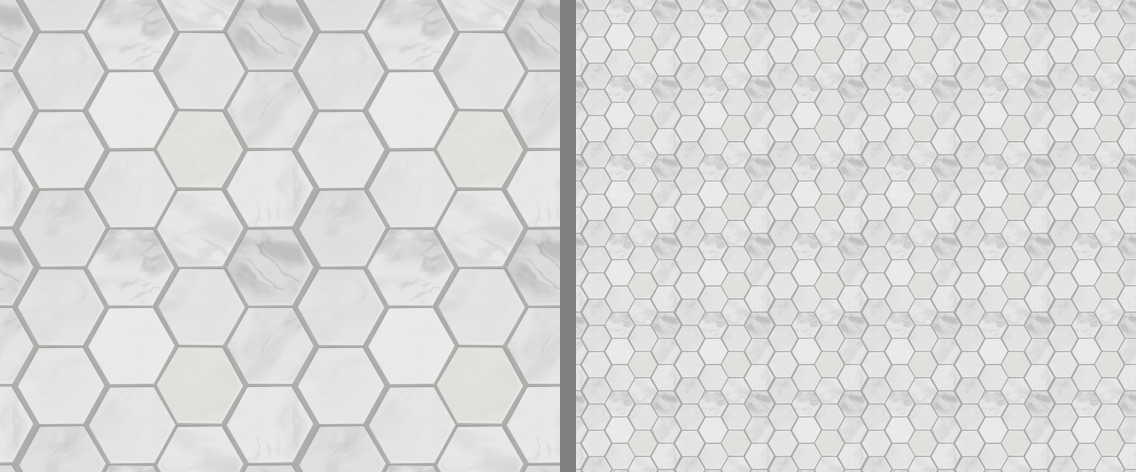
Left: one tile. Right: repeated 3 by 3.
Reproduce this pattern procedurally as a Shadertoy shader.

```glsl
// Honed white marble hexagon tiles with uneven grey grout, eight columns by six rows.

float hash(vec2 p) {
    return fract(sin(dot(p, vec2(127.1, 311.7))) * 43758.5453);
}

float noise(vec2 p) {
    vec2 i = floor(p), f = fract(p);
    f = f * f * (3.0 - 2.0 * f);
    return mix(mix(hash(i), hash(i + vec2(1, 0)), f.x),
               mix(hash(i + vec2(0, 1)), hash(i + vec2(1, 1)), f.x), f.y);
}

float fbm(vec2 p) {
    float sum = 0.0, amp = 0.53;
    for (int i = 0; i < 4; i++) {
        sum += amp * noise(p);
        p = mat2(1.6, 1.2, -1.2, 1.6) * p + 7.3;
        amp *= 0.5;
    }
    return sum;
}

mat2 rotation(float a) {
    return mat2(cos(a), sin(a), -sin(a), cos(a));
}

// Signed distance to a flat-topped tile, inset from its cell to leave the grout
float hexTile(vec2 p) {
    p = abs(p);
    vec2 slant = vec2(8.0 / 9.0, 0.5);
    return max(p.y - 0.482, dot(p, normalize(slant)) - 0.5 * length(slant) + 0.031);
}

// Tone, vein strength and vein angle of the twelve stones, column by column from below
const vec3 stones[12] = vec3[12](
    vec3(0.878, 0.35, 0.7), vec3(0.903, 0.12, 0.2), vec3(0.891, 0.22, 1.1),
    vec3(0.899, 0.18, 0.9), vec3(0.917, 0.03, 1.5), vec3(0.904, 0.75, 0.4),
    vec3(0.908, 0.55, -0.3), vec3(0.882, 0.10, 0.3), vec3(0.892, 0.20, 0.5),
    vec3(0.910, 0.50, 1.6), vec3(0.896, 0.45, 1.0), vec3(0.862, 1.00, -0.6));

vec3 marble(vec2 p, vec2 id) {
    vec3 stone = stones[int(3.0 * id.x + id.y)];
    vec2 seed = id * vec2(17.3, 29.1) + 5.0;
    vec2 q = rotation(-stone.z) * p;
    q += 0.22 * (vec2(fbm(p * 3.0 + seed), fbm(p * 3.0 + seed + 41.0)) - 0.5);

    // Broad clouds, then thin streaks that fade in and out
    float cloud = fbm(q * vec2(1.8, 3.8) + seed);
    float ridge = abs(fbm(q * vec2(1.3, 4.2) + seed + 13.0) - 0.5);
    float streak = (1.0 - smoothstep(0.0, 0.07, ridge))
                 * smoothstep(0.35, 0.7, noise(p * 3.5 + seed + 23.0));
    float tone = stone.x + 0.02 * (fbm(p * 5.0 + seed) - 0.5);
    tone -= stone.y * (0.11 * smoothstep(0.42, 0.8, cloud) + 0.085 * streak);

    // The middle row of the even columns is slightly creamy
    float warm = id.y == 1.0 && mod(id.x, 2.0) == 0.0 ? 0.4 + 0.3 * id.x : 0.0;
    return tone + mix(vec3(-0.002, 0.0, 0.004), vec3(0.003, 0.002, -0.008), warm);
}

void mainImage(out vec4 fragColor, in vec2 fragCoord) {
    vec2 grid = fragCoord / iResolution.xy * vec2(8, 6) - vec2(0.875, 0.097);

    // Nearest tile centre among the two neighbouring columns
    vec2 local = vec2(9.0), cell = vec2(0.0);
    for (int i = 0; i < 2; i++) {
        float column = floor(grid.x) + float(i);
        float stagger = 0.5 * mod(column, 2.0);
        float row = floor(grid.y - stagger + 0.5);
        vec2 offset = (grid - vec2(column, row + stagger)) * vec2(8.0 / 9.0, 1.0);
        if (dot(offset, offset) < dot(local, local)) {
            local = offset;
            cell = vec2(column, row);
        }
    }
    // Twelve stones repeat in blocks of four by three
    vec2 id = floor(mod(cell + 0.5, vec2(4, 3)));

    // Hand-laid wobble makes the joints taper and vary in width
    vec2 jitter = vec2(hash(id + 3.1), hash(id + 8.7)) - 0.5;
    vec2 laid = rotation(0.035 * (hash(id + 5.9) - 0.5)) * (local - jitter * vec2(0.034, 0.014));
    float d = hexTile(laid);

    // Grout, shaded against the tile edges
    float grain = fbm(local * 9.0 + id * 11.0);
    vec3 grout = vec3(0.685, 0.683, 0.672) + 0.04 * (grain - 0.5);
    grout -= 0.055 * (1.0 - smoothstep(0.0, 0.03, d)) * smoothstep(-0.3, 0.5, laid.y);

    // Stone with a faint pale rim along its lower right edges
    vec3 tile = marble(laid, id);
    float rim = smoothstep(-0.045, -0.012, d) * smoothstep(-0.2, 0.5, laid.x - laid.y);
    tile = mix(tile, vec3(0.925, 0.925, 0.918), 0.6 * rim);

    float soft = max(0.009, 4.5 / iResolution.y);
    fragColor = vec4(mix(tile, grout, smoothstep(-soft, soft, d)), 1.0);
}
```
